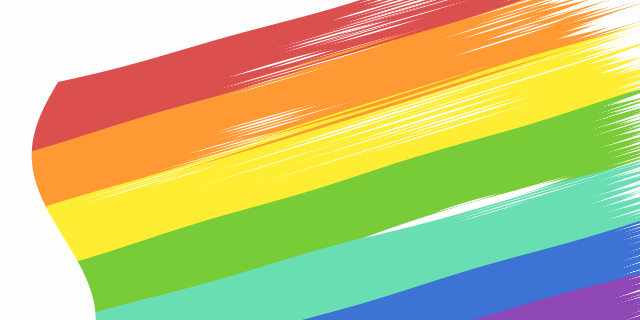
Reproduce this background procedurally as a WebGL 2 fragment shader.

```glsl
#version 300 es
precision highp float;
// Seven rising brush bands on white paper, with a curved left end and a frayed right end.
// Bands are stacked quadratic edges; bristles and dry streaks are tapered
// shapes laid out in hashed rows that follow the slope of the stroke.
uniform vec2 u_resolution;
out vec4 fragColor;

const float SLOPE = 0.295;
const vec3 PAPER = vec3(0.995);
const vec3 ORANGE = vec3(1.0, 0.60, 0.20);
const vec3 YELLOW = vec3(1.0, 0.93, 0.20);

float hash(float n, float seed) {
    return fract(sin(n * 127.1 + seed * 311.7) * 4375.85);
}

// Antialiased coverage of a signed distance, positive inside.
float cover(float d) {
    return clamp(d * u_resolution.y + 0.5, 0.0, 1.0);
}

// Height of a band edge: c = (offset, slope, curvature), with a slight hand wobble.
float edgeHeight(float x, vec3 c) {
    return c.x + c.y * x + c.z * x * x + 0.003 * sin(9.0 * x + 20.0 * c.x);
}

vec3 paintBelow(vec3 base, vec2 p, vec3 edge, vec3 paint) {
    return mix(base, paint, cover(edgeHeight(p.x, edge) - p.y));
}

// Lens from a to b that tapers to a point at both ends.
float lens(vec2 p, vec2 a, vec2 b, float width) {
    float t = (p.x - a.x) / (b.x - a.x);
    return cover(width * 4.0 * t * (1.0 - t) - abs(p.y - mix(a.y, b.y, t)));
}

// Dry streaks: one random lens per row.
// band = (low, high) across the stroke, span = (start, end) along x,
// lean delays the start of the upper rows.
float streaks(vec2 p, float slope, vec2 band, vec2 span, float lean, float rows, float seed) {
    float v = (p.y - slope * p.x - band.x) / (band.y - band.x);
    float row = floor(v * rows);
    float pitch = (band.y - band.x) / rows;
    float total = span.y - span.x;
    float start = span.x + lean * v + 0.55 * total * hash(row, seed);
    float len = total * mix(0.22, 0.60, hash(row, seed + 1.0));
    float t = (p.x - start) / len;
    float width = pitch * mix(0.08, 0.36, hash(row, seed + 2.0));
    float offset = (fract(v * rows) - 0.5) * pitch;
    float inside = step(0.0, v) * step(v, 1.0);
    return inside * cover(width * 4.0 * t * (1.0 - t) - abs(offset));
}

// Bristle tips: each row narrows to a point beyond the place where fraying starts.
float bristles(vec2 p, float pitch, float start, float reach, float seed) {
    float v = (p.y - 0.31 * p.x) / pitch;
    float row = floor(v);
    float begin = start + 0.4 * reach * (hash(row, seed) - 0.5);
    float len = reach * mix(0.35, 1.0, hash(row, seed + 1.0));
    float t = (p.x - begin) / len;
    return cover(pitch * (0.55 * (1.0 - t) - abs(fract(v) - 0.5)));
}

vec3 bands(vec2 p) {
    vec3 c = vec3(0.86, 0.31, 0.31);
    c = paintBelow(c, p, vec3(0.502, 0.285, 0.013), ORANGE);
    c = paintBelow(c, p, vec3(0.308, 0.310, 0.0), YELLOW);
    c = paintBelow(c, p, vec3(0.113, 0.303, 0.0), vec3(0.47, 0.80, 0.22));
    c = paintBelow(c, p, vec3(-0.062, 0.280, 0.0), vec3(0.41, 0.87, 0.70));
    c = paintBelow(c, p, vec3(-0.278, 0.294, 0.0), vec3(0.24, 0.45, 0.83));
    c = paintBelow(c, p, vec3(-0.402, 0.274, 0.0), vec3(0.56, 0.28, 0.71));
    // Neighbouring paint dragged along the orange and yellow edges.
    c = mix(c, ORANGE, lens(p, vec2(0.60, 0.478), vec2(1.75, 0.838), 0.005));
    c = mix(c, YELLOW, lens(p, vec2(0.62, 0.508), vec2(1.50, 0.785), 0.003));
    c = mix(c, ORANGE, lens(p, vec2(0.75, 0.738), vec2(1.30, 0.905), 0.004));
    return c;
}

// Paper showing through the stroke.
float dryGaps(vec2 p) {
    float g = streaks(p, 0.29, vec2(0.49, 0.65), vec2(0.58, 1.25), 0.30, 17.0, 1.0);
    g = max(g, streaks(p, 0.29, vec2(0.57, 0.68), vec2(0.95, 1.60), 0.10, 11.0, 4.0));
    g = max(g, streaks(p, 0.285, vec2(0.32, 0.40), vec2(0.42, 1.05), 0.0, 9.0, 7.0));
    g = max(g, streaks(p, 0.31, vec2(0.16, 0.29), vec2(0.65, 2.10), 0.0, 13.0, 10.0));
    g = max(g, streaks(p, 0.31, vec2(0.27, 0.30), vec2(0.12, 0.85), 0.0, 4.0, 13.0));
    g = max(g, streaks(p, 0.31, vec2(0.38, 0.52), vec2(1.38, 1.95), 0.0, 15.0, 16.0));
    g = max(g, streaks(p, SLOPE, vec2(-0.12, -0.06), vec2(1.12, 1.85), 0.0, 7.0, 19.0));
    g = max(g, lens(p, vec2(1.14, 0.258), vec2(1.78, 0.445), 0.012));
    return g;
}

// The whole stroke: curved left end, top edge and frayed right end.
float strokeMask(vec2 p) {
    float leftEnd = 0.199 + 0.1 * cos(6.1 * p.y);
    float top = edgeHeight(p.x, vec3(0.700, 0.235, 0.030));
    float v = p.y - SLOPE * p.x;
    float fray = 1.87 - 0.24 * smoothstep(0.15, 0.50, v) + 0.06 * smoothstep(-0.1, -0.4, v);
    float tips = bristles(p, 0.021, fray, 0.27, 22.0);
    tips = max(tips, bristles(p, 0.011, fray - 0.02, 0.30, 25.0));
    return cover(p.x - leftEnd) * cover(top - p.y) * tips;
}

void main() {
    vec2 p = gl_FragCoord.xy / u_resolution * vec2(2.0, 1.0);
    float paint = strokeMask(p) * (1.0 - dryGaps(p));
    fragColor = vec4(mix(PAPER, bands(p), paint), 1.0);
}
```
